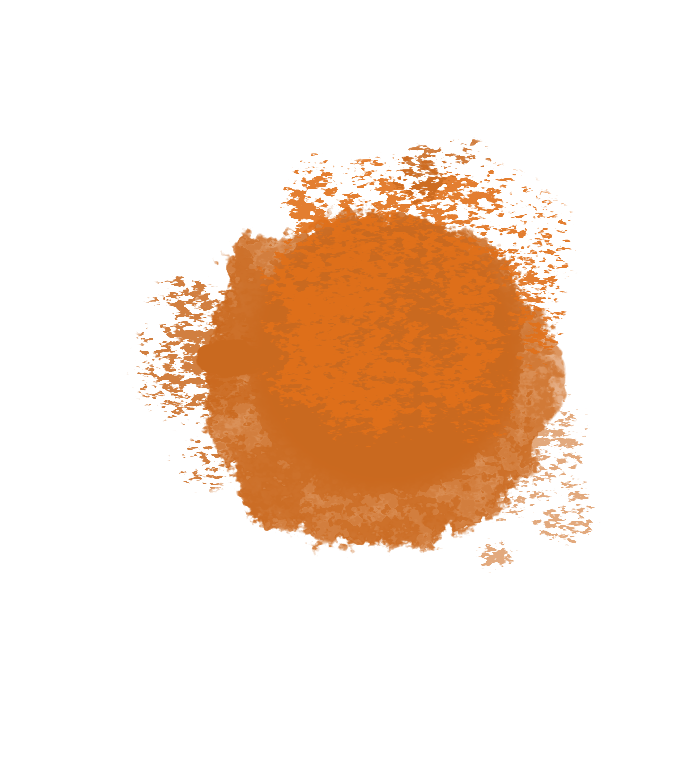
A WebGL 2 fragment shader for this background:

```glsl
#version 300 es
precision highp float;
// A round, dry-brushed blot of orange paint with ragged flecks on white paper.
uniform vec2 u_resolution;
out vec4 fragColor;

vec3 hash(vec2 p) {
    vec3 q = fract(p.xyx * vec3(0.1031, 0.1030, 0.0973));
    q += dot(q, q.yzx + 33.33);
    return fract((q.xxy + q.yzz) * q.zyx);
}

// Cellular noise: each jittered cell blends its own value into its surroundings
float cells(vec2 p) {
    vec2 base = floor(p);
    float sum = 0.0, total = 0.0;
    for (int y = -1; y <= 1; y++)
    for (int x = -1; x <= 1; x++) {
        vec2 cell = base + vec2(x, y);
        vec3 h = hash(cell + 200.0);
        vec2 d = cell + h.xy - p;
        float weight = exp(-7.0 * dot(d, d)) + 1e-5;
        sum += weight * h.z;
        total += weight;
    }
    return sum / total;
}

// Three octaves of cells, stretched back to a wide contrast
float grain(vec2 p) {
    float g = 0.5 * cells(p) + 0.3 * cells(p * 1.9 + 7.0) + 0.2 * cells(p * 3.3 + 19.0);
    return 0.5 + 1.7 * (g - 0.5);
}

// Elliptical field: one in the middle, zero at the rim, negative beyond
float field(vec2 p, vec2 center, vec2 radius) {
    vec2 q = (p - center) / radius;
    return 1.0 - dot(q, q);
}

float dab(vec2 p, vec2 center, vec2 radius) {
    return max(0.0, field(p, center, radius));
}

// Paint caught by the paper's tooth where density overcomes the grain
float fleck(float density, float tooth) {
    return smoothstep(-0.09, 0.11, tooth + density - 1.0) * smoothstep(0.0, 0.15, density);
}

void main() {
    vec2 p = gl_FragCoord.xy / u_resolution.y;
    vec3 rust = vec3(0.79, 0.41, 0.12);
    vec3 bright = vec3(0.88, 0.44, 0.10);
    vec3 pale = vec3(0.85, 0.55, 0.32);

    float clump = grain(p * 19.0);
    float ragged = grain(p * 55.0 + 5.0);
    float mottle = grain(p * vec2(105.0, 130.0) + 31.0);
    float streak = grain(p * vec2(95.0, 200.0) + 11.0);

    // Ragged outline of the main mass, negative inside
    vec2 c = p - vec2(0.492, 0.508);
    float a = atan(c.y, c.x);
    float outline = 0.224 + 0.004 * cos(2.0 * a) - 0.004 * sin(a) - 0.003 * sin(2.0 * a);
    float edge = length(c) - outline + 0.020 * (clump - 0.5) + 0.018 * (ragged - 0.5);
    edge = min(edge, length(p - vec2(0.335, 0.650)) - 0.044 + 0.025 * (ragged - 0.5));
    edge = min(edge, length(p - vec2(0.355, 0.355)) - 0.040 + 0.025 * (ragged - 0.5));
    float body = 1.0 - smoothstep(-0.006, 0.004, edge + 0.012 * (mottle - 0.5));

    // Thin lobe on the right, lying partly beyond the mass
    float lobe = smoothstep(0.0, 0.15, field(p, vec2(0.692, 0.508), vec2(0.047, 0.068)) + 0.2 * (ragged - 0.5));
    vec3 color = mix(vec3(1.0), mix(pale, vec3(0.89, 0.66, 0.49), smoothstep(0.25, 0.8, mottle)), lobe * 0.92);

    // Pale wash that shows around the rim
    vec3 wash = mix(rust, pale, 0.45 + 0.55 * smoothstep(0.2, 0.85, mottle));
    float worn = smoothstep(-0.025, 0.0, edge) * smoothstep(0.4, 0.75, mottle);
    color = mix(color, wash, body * (0.96 - 0.3 * worn));

    // Opaque rust coat: solid core, broken rim, heavier on the left
    float core = smoothstep(-0.02, 0.30, dab(p, vec2(0.502, 0.540), vec2(0.188, 0.190)));
    float rim = 0.60 + 0.40 * (clump - 0.5);
    rim += 0.35 * dab(p, vec2(0.300, 0.545), vec2(0.065, 0.13));
    rim += 0.35 * dab(p, vec2(0.345, 0.375), vec2(0.07, 0.09));
    rim += 0.30 * dab(p, vec2(0.640, 0.640), vec2(0.09, 0.08));
    rim -= 0.35 * dab(p, vec2(0.315, 0.460), vec2(0.04, 0.09));
    rim -= 0.30 * dab(p, vec2(0.370, 0.675), vec2(0.06, 0.05));
    rim -= 0.60 * dab(p, vec2(0.705, 0.508), vec2(0.05, 0.08));
    float coat = fleck(clamp(rim + core, 0.0, 1.6), 0.6 * mottle + 0.4 * ragged);
    color = mix(color, rust, body * coat * (0.80 + 0.20 * core));

    // Solid stub of paint pushing out to the left
    float stub = field(p, vec2(0.302, 0.533), vec2(0.046, 0.025)) + 0.4 * (ragged - 0.5);
    color = mix(color, rust, smoothstep(0.0, 0.15, stub));

    // Bright streaky overlay, thinner along a central column and towards the bottom
    vec2 q = abs((p - vec2(0.508, 0.575)) / vec2(0.168, 0.158));
    float box = pow(pow(q.x, 3.5) + pow(q.y, 3.5), 1.0 / 3.5);
    float extent = 1.0 - smoothstep(0.72, 1.08, box + 0.3 * (clump - 0.5));
    float load = 0.62 + 0.35 * (clump - 0.5) + 0.16 * dab(p, vec2(0.43, 0.56), vec2(0.10, 0.14));
    load -= 0.20 * dab(p, vec2(0.55, 0.55), vec2(0.06, 0.25));
    load -= 0.35 * smoothstep(0.46, 0.40, p.y);
    color = mix(color, bright, body * 0.90 * fleck(load * extent, 0.7 * streak + 0.3 * ragged));

    // Dry bristle flecks: bright above and upper right
    float top = 0.56 * dab(p, vec2(0.545, 0.730), vec2(0.185, 0.075));
    top = max(top, 0.66 * dab(p, vec2(0.415, 0.730), vec2(0.055, 0.075)));
    top = max(top, 0.46 * dab(p, vec2(0.680, 0.680), vec2(0.080, 0.085)));
    top = max(top, 0.58 * dab(p, vec2(0.700, 0.605), vec2(0.040, 0.095)));
    color = mix(color, bright, 0.90 * fleck(top * (0.60 + 0.75 * clump), streak));

    // Rust flecks: a tuft at the top and a fan on the left
    float fan = 0.66 * dab(p, vec2(0.548, 0.770), vec2(0.040, 0.045));
    fan = max(fan, 0.42 * dab(p, vec2(0.600, 0.795), vec2(0.045, 0.030)));
    fan = max(fan, 0.64 * dab(p, vec2(0.258, 0.523), vec2(0.095, 0.090)));
    fan = max(fan, 0.46 * dab(p, vec2(0.245, 0.605), vec2(0.060, 0.045)));
    fan = max(fan, 0.38 * dab(p, vec2(0.265, 0.395), vec2(0.050, 0.040)));
    color = mix(color, rust, 0.85 * fleck(fan * (0.60 + 0.75 * clump), streak));

    // Faint flecks trailing off at the lower right
    float trail = 0.54 * dab(p, vec2(0.705, 0.430), vec2(0.070, 0.080));
    trail = max(trail, 0.54 * dab(p, vec2(0.735, 0.335), vec2(0.050, 0.050)));
    trail = max(trail, 0.48 * dab(p, vec2(0.648, 0.277), vec2(0.030, 0.025)));
    trail = max(trail, 0.55 * dab(p, vec2(0.660, 0.365), vec2(0.050, 0.055)));
    color = mix(color, pale, 0.75 * (1.0 - body) * fleck(trail * (0.55 + 0.75 * clump), streak));

    fragColor = vec4(color, 1.0);
}
```
